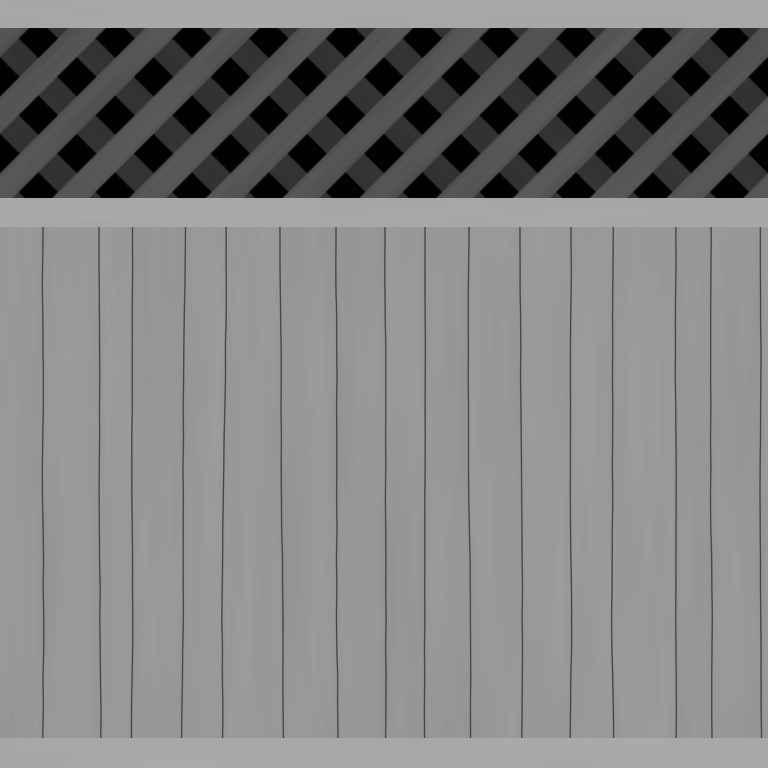
A Shadertoy shader for this texture:

```glsl
float hash(vec2 p) {
    vec3 q = fract(p.xyx * vec3(0.1031, 0.103, 0.0973));
    q += dot(q, q.yzx + 33.33);
    return fract((q.x + q.y) * q.z);
}

float noise(vec2 p) {
    vec2 cell = floor(p), f = fract(p);
    f = f * f * (3.0 - 2.0 * f);
    return mix(mix(hash(cell), hash(cell + vec2(1, 0)), f.x),
               mix(hash(cell + vec2(0, 1)), hash(cell + vec2(1, 1)), f.x), f.y);
}

// Signed wood grain; the fibres run along y
float grain(vec2 p) {
    return 0.5 * noise(p * vec2(30, 4)) + 0.3 * noise(p * vec2(110, 7))
         + 0.2 * noise(p * vec2(260, 16)) - 0.5;
}

float band(float y, float low, float high, float soft) {
    return smoothstep(low - soft, low + soft, y)
         * (1.0 - smoothstep(high - soft, high + soft, y));
}

// Crossed slats: a lighter rising set over a darker falling set
float lattice(vec2 uv, float pixel) {
    float depth = 1.0 - uv.y;
    vec2 diagonal = 10.0 * vec2(uv.x + depth, uv.x - depth);
    vec2 offset = abs(fract(diagonal) - 0.5);
    float soft = max(0.022, 10.0 * pixel);
    vec2 slat = 1.0 - smoothstep(0.243 - soft, 0.243 + soft, offset);
    float back = 0.2 + 0.03 * grain(diagonal.yx * 0.1);
    float front = 0.335 + 0.06 * grain(diagonal * 0.1);
    front -= 0.02 * smoothstep(0.14, 0.24, offset.x);
    return mix(mix(0.005, back, slat.y), front, slat.x);
}

// Upright boards of uneven width, parted by thin wavering seams
float planks(vec2 uv, float pixel) {
    const float seamTop[16] = float[16](
        0.056, 0.129, 0.1725, 0.2415, 0.2945, 0.3645, 0.4375, 0.5013,
        0.5535, 0.6108, 0.677, 0.7435, 0.7985, 0.88, 0.926, 0.99);
    const float lean[16] = float[16](
        0.0015, 0.002, -0.001, -0.005, -0.0055, 0.004, 0.003, 0.0,
        0.0, 0.001, 0.0025, 0.0, -0.001, 0.0, 0.001, 0.0015);
    float fall = (0.7044 - uv.y) / 0.6653;
    float nearest = 1.0, board = 0.0;
    for (int i = 0; i < 16; i++) {
        float seed = float(i);
        float waver = 0.003 * (noise(vec2(fall * 4.0, seed * 7.3)) - 0.5)
                    + 0.0008 * (noise(vec2(fall * 17.0, seed * 3.7)) - 0.5);
        float seam = seamTop[i] + lean[i] * fall
                   + waver * smoothstep(0.0, 0.15, fall);
        nearest = min(nearest, abs(uv.x - seam));
        board += step(seam, uv.x);
    }
    float shade = 0.597 + 0.035 * grain(uv + vec2(board * 0.37, 0))
                + 0.008 * (hash(vec2(board, 5)) - 0.5);
    shade -= 0.015 * exp(-nearest * 250.0);
    float line = 1.0 - smoothstep(0.0, 0.0011 + 0.5 * pixel, nearest);
    return mix(shade, 0.27, line);
}

void mainImage(out vec4 fragColor, in vec2 fragCoord) {
    vec2 uv = fragCoord / iResolution.xy;
    float pixel = 1.0 / iResolution.y;
    float soft = 0.6 * pixel;

    // Horizontal rails
    float shade = 0.658 + 0.025 * grain(uv.yx);

    // Panels set between the rails
    shade = mix(shade, planks(uv, pixel), band(uv.y, 0.0391, 0.7044, soft));
    shade = mix(shade, lattice(uv, pixel), band(uv.y, 0.7422, 0.9635, soft));

    fragColor = vec4(vec3(shade), 1.0);
}
```
